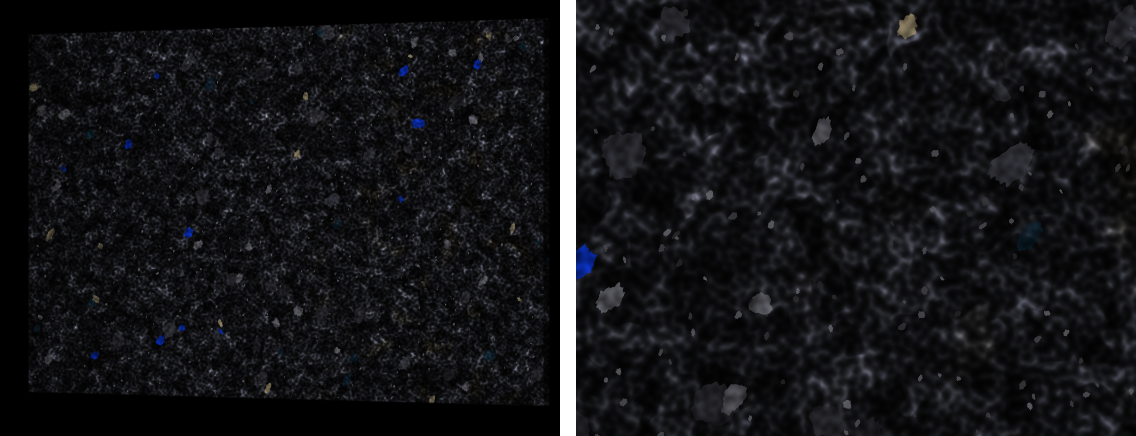
Left: the whole. Right: its middle third, enlarged.
This texture is drawn by a Shadertoy shader. Its source:

```glsl
// A dark polished granite slab with dim grains, pale flakes and blue glints, on black.

vec3 hash3(vec2 cell, float seed) {
    vec3 h = fract(vec3(cell.xyx + seed * 7.31) * vec3(0.1031, 0.1030, 0.0973));
    h += dot(h, h.yxz + 33.33);
    return fract((h.xxy + h.yzz) * h.zyx);
}

float gradientAt(vec2 cell, vec2 offset) {
    float angle = 6.2832 * hash3(cell, 1.0).x;
    return dot(vec2(cos(angle), sin(angle)), offset);
}

float gradientNoise(vec2 p) {
    vec2 i = floor(p), f = fract(p);
    vec2 u = f * f * f * (f * (f * 6.0 - 15.0) + 10.0);
    vec2 e = vec2(1.0, 0.0);
    return mix(mix(gradientAt(i, f), gradientAt(i + e, f - e), u.x),
               mix(gradientAt(i + e.yx, f - e.yx), gradientAt(i + 1.0, f - 1.0), u.x), u.y);
}

// Random tone of the nearest crystal, blended softly across its borders
float crystals(vec2 p) {
    float total = 0.0, weights = 0.0;
    for (int y = -1; y <= 1; y++)
    for (int x = -1; x <= 1; x++) {
        vec2 cell = floor(p) + vec2(x, y);
        vec3 h = hash3(cell, 2.0);
        float w = exp(-18.0 * length(cell + h.xy - p));
        total += w * h.z;
        weights += w;
    }
    return total / weights;
}

// Scattered angular chips: x = coverage, y = random id
vec2 flakes(vec2 p, float chance, float soft, float seed) {
    vec2 result = vec2(0.0);
    for (int y = -1; y <= 1; y++)
    for (int x = -1; x <= 1; x++) {
        vec2 cell = floor(p) + vec2(x, y);
        vec3 place = hash3(cell, seed), form = hash3(cell, seed + 5.0);
        if (place.z > chance) continue;
        vec2 q = p - cell - place.xy;
        float lean = 1.6 * (form.x - 0.5);
        q = mat2(cos(lean), sin(lean), -sin(lean), cos(lean)) * q;
        q.x *= 1.0 + 0.9 * form.y;
        float d = -1.0;
        for (int k = 0; k < 6; k++) {
            float side = float(k);
            float angle = 1.047 * side + form.z * 3.0;
            float reach = mix(0.1, 0.24, form.x) * (0.75 + 0.5 * fract(form.y * 9.7 + side * 0.618));
            d = max(d, dot(q, vec2(cos(angle), sin(angle))) - reach);
        }
        d += 0.05 * gradientNoise(q * 14.0 + cell);
        float cover = smoothstep(soft, -soft, d);
        if (cover > result.x) result = vec2(cover, form.z);
    }
    return result;
}

void mainImage(out vec4 fragColor, in vec2 fragCoord) {
    vec2 uv = fragCoord / iResolution.xy;
    vec2 p = fragCoord / iResolution.y;
    float pixel = 1.0 / iResolution.y;
    mat2 turn = mat2(0.8, 0.6, -0.6, 0.8);

    // Mottled stone: layered noise in the exponent gives many darks and few lights
    vec2 warp = vec2(gradientNoise(p * 60.0), gradientNoise(p * 60.0 + 31.7));
    float fine = gradientNoise(turn * p * 140.0);
    float tone = -2.84 + 0.8 * gradientNoise(p * 20.0 + 9.0)
               + 1.5 * gradientNoise(turn * p * 52.0)
               + 1.9 * fine
               + 1.1 * (crystals(p * 46.0 + warp * 0.8) - 0.5);
    vec3 color = exp(tone) * vec3(0.96, 0.98, 1.13);

    // Faint ochre staining towards the right
    float stain = smoothstep(0.15, 0.5, gradientNoise(p * 17.0 + 50.0)) * smoothstep(0.4, 0.75, uv.x);
    color *= mix(vec3(1.0), vec3(1.2, 1.1, 0.8), stain);

    // Broad dim grey chips
    float texture1 = 1.0 + 0.6 * fine + 0.5 * warp.x;
    vec2 chip = flakes(p * 12.0, 0.2, 12.0 * pixel, 11.0);
    color = mix(color, vec3(0.16, 0.16, 0.185) * (0.6 + 0.6 * chip.y) * texture1, chip.x * 0.8);

    // Tiny sparkling specks
    vec2 speck = flakes(p * 72.0, 0.13, 72.0 * pixel * 0.7, 23.0);
    color = mix(color, vec3(0.29, 0.29, 0.31) * (0.5 + speck.y), speck.x * 0.75);

    // Teal and vivid blue glints, the vivid ones mostly on the left
    vec2 glint = flakes(p * 17.0, 0.07, 17.0 * pixel, 37.0);
    bool vivid = glint.y < mix(0.55, 0.1, uv.x);
    vec3 glintColor = vivid ? vec3(0.02, 0.14, 0.58) : vec3(0.03, 0.13, 0.19);
    color = mix(color, glintColor * texture1, glint.x * (vivid ? 0.9 : 0.6));

    // Small pale chips, some of them beige
    vec2 pale = flakes(p * 18.0, 0.08, 18.0 * pixel, 53.0);
    vec3 paleColor = mix(vec3(0.36, 0.36, 0.39), vec3(0.42, 0.38, 0.29), step(0.6, pale.y));
    color = mix(color, paleColor * (0.7 + 0.5 * pale.y) * texture1, pale.x * 0.85);

    // Light falls off to the left, and the right side face lies in shade
    color *= mix(0.72, 1.0, smoothstep(0.05, 0.3, uv.x));
    color *= 1.0 - 0.65 * smoothstep(0.968, 0.973, uv.x);

    // Slab outline in perspective: the right end stands nearer
    float along = (uv.x - 0.051) / 0.929;
    float top = mix(0.921, 0.958, along) - uv.y;
    float bottom = uv.y - mix(0.101, 0.069, along);
    float side = min(uv.x - 0.051, 0.981 - uv.x) * iResolution.x / iResolution.y;
    float inside = min(min(top, bottom), side);
    color += 0.05 * smoothstep(0.004, 0.0, abs(top - 0.002)) * smoothstep(-0.1, 0.3, fine);
    color *= smoothstep(-pixel, pixel, inside);

    fragColor = vec4(clamp(color, 0.0, 1.0), 1.0);
}
```
